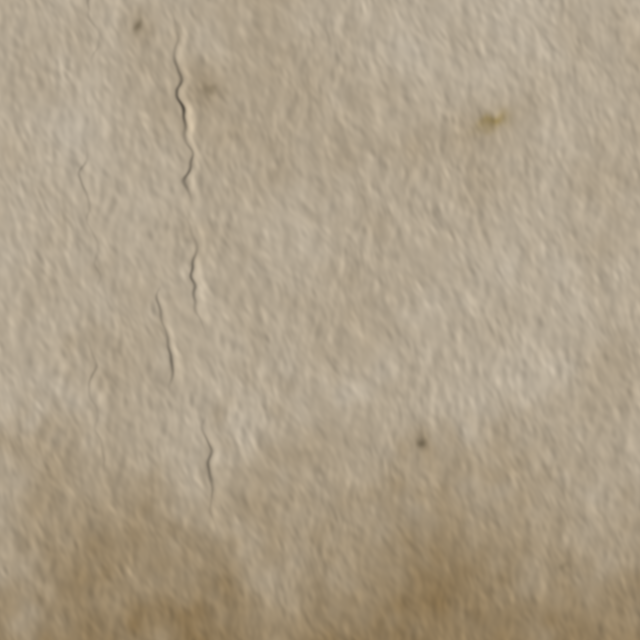
Give the GLSL for this texture, as a three.js fragment shader.

```glsl
// Aged, handled paper: a pale beige sheet browning toward its lower edge.
// Sparse cellular noise gives the blotches and the side-lit, upright fibre relief;
// loops add leaning cracks with a lit lip, and a few small stains.

#define PALE vec3(0.724, 0.678, 0.605)
#define BROWN vec3(0.530, 0.445, 0.315)
#define OCHRE vec3(0.530, 0.450, 0.240)
#define SOOT vec3(0.360, 0.320, 0.245)
#define RELIEF 0.072
#define BLOTCH 0.125
#define EDGE_HEIGHT 0.36
#define CRACKS 8
#define CRACK_DEPTH 0.30
#define SPECKS 5

varying vec2 vUv;

vec3 hash3(vec2 cell) {
  vec3 q = fract(cell.xyx * vec3(0.1031, 0.1030, 0.0973));
  q += dot(q, q.yxz + 33.33);
  return fract((q.xxy + q.yzz) * q.zyx);
}

// Cellular noise: one soft bump of random sign and height per jittered cell.
float bumps(vec2 p) {
  vec2 cell = floor(p);
  float sum = 0.0;
  for (int j = -1; j <= 1; j++) {
    for (int i = -1; i <= 1; i++) {
      vec2 id = cell + vec2(float(i), float(j));
      vec3 rnd = hash3(id + 71.0);
      vec2 d = id + rnd.xy - p;
      float w = max(0.0, 1.0 - dot(d, d));
      sum += (2.0 * rnd.z - 1.0) * w * w * w;
    }
  }
  return sum;
}

// Difference of two nearby heights, as if lit from the side.
float emboss(vec2 p) {
  vec2 toLight = vec2(0.19, 0.10);
  return bumps(p - toLight) - bumps(p + toLight);
}

float fibreRelief(vec2 p) {
  p.x += 0.004 * sin(17.0 * p.y + 4.0 * sin(6.0 * p.x)) + 0.002 * sin(61.0 * p.y + 35.0 * p.x);
  float hair = emboss(vec2(p.x + 0.25 * p.y, p.y) * vec2(118.0, 74.0) + 7.0);
  float fine = emboss(p * vec2(84.0, 48.0));
  float middle = emboss(vec2(p.x - 0.25 * p.y, p.y) * vec2(52.0, 29.0) + 13.0);
  float coarse = emboss(vec2(p.x + 0.20 * p.y, p.y) * vec2(21.0, 14.0) + 37.0);
  return 0.65 * hair + 0.85 * fine + 0.70 * middle + 0.35 * coarse;
}

// Amount of browning: lower edge, cloudy blotches and pale diagonal folds.
float browning(vec2 p) {
  float cloud = 0.8 * bumps(p * vec2(3.2, 3.6) + 5.0) + 0.7 * bumps(p * vec2(8.0, 7.0) + 19.0)
              + 0.5 * bumps(p * vec2(19.0, 17.0) + 43.0) + 0.3 * bumps(p * vec2(43.0, 37.0) + 3.0);
  float edge = max(0.0, 1.0 - p.y / EDGE_HEIGHT + 0.16 * cloud);
  float foldBand = exp(-pow((p.y - 0.32) / 0.13, 2.0));
  float fold = sin(17.0 * (p.x - 0.75 * p.y) + 2.0 * cloud) * foldBand;
  return 0.12 + BLOTCH * cloud + 0.74 * edge * sqrt(edge) - 0.08 * fold;
}

// Signed shading of the upright cracks: dark slit, bright lip on its right.
float crackShade(vec2 p) {
  float shade = 0.0;
  float wobble = 0.004 * sin(38.0 * p.y) + 0.003 * sin(97.0 * p.y + 1.0)
               + 0.006 * bumps(p * vec2(24.0, 48.0));
  for (int i = 0; i < CRACKS; i++) {
    float n = float(i);
    vec2 mid = vec2(0.24 + 0.10 * sin(2.2 * n + 4.5), 0.97 - 0.1 * n);
    float reach = 0.085 + 0.06 * fract(n * 0.618);
    float along = (p.y - mid.y) / reach;
    float across = p.x - mid.x + 0.11 * (p.y - mid.y) + wobble;
    float taper = 1.0 - smoothstep(0.45, 1.0, abs(along));
    float uneven = 0.65 + 0.35 * sin(5.0 * along + 2.0 * n);
    float strength = 0.4 + 0.6 * exp(-pow((mid.x - 0.28) / 0.06, 2.0));
    float slit = exp(-pow(across / 0.0032, 2.0));
    float lip = exp(-pow((across - 0.010) / 0.0065, 2.0));
    shade += taper * strength * (0.30 * lip - uneven * slit);
  }
  return shade;
}

// Small stains, each a faint halo round a ragged core.
vec3 addSpecks(vec3 paper, vec2 p) {
  vec2 ragged = p + 0.006 * vec2(bumps(p * 55.0), bumps(p * 55.0 + 29.0));
  for (int i = 0; i < SPECKS; i++) {
    float n = float(i);
    vec2 centre = fract(vec2(0.66 + 0.555 * n, 0.31 + 0.65 * n + 0.1 * n * (n - 1.0)));
    float isOchre = step(1.5, mod(n, 3.0));
    vec2 size = mix(vec2(0.009, 0.010), vec2(0.022, 0.012), isOchre);
    vec2 d = ragged - centre;
    d.y -= 0.35 * d.x * isOchre;
    float r = length(d / size);
    float core = exp(-r * r) * mix(0.62 - 0.08 * n, 0.58, isOchre);
    float halo = 0.16 * exp(-0.10 * r * r);
    paper = mix(paper, BROWN, halo);
    paper = mix(paper, mix(SOOT, OCHRE, isOchre), core);
  }
  return paper;
}

void main() {
  vec2 p = vUv;
  vec3 paper = mix(PALE, BROWN, clamp(browning(p), -0.05, 1.0));
  paper = addSpecks(paper, p);
  float light = 1.0 + RELIEF * fibreRelief(p) + CRACK_DEPTH * crackShade(p);
  gl_FragColor = vec4(paper * light, 1.0);
}
```
